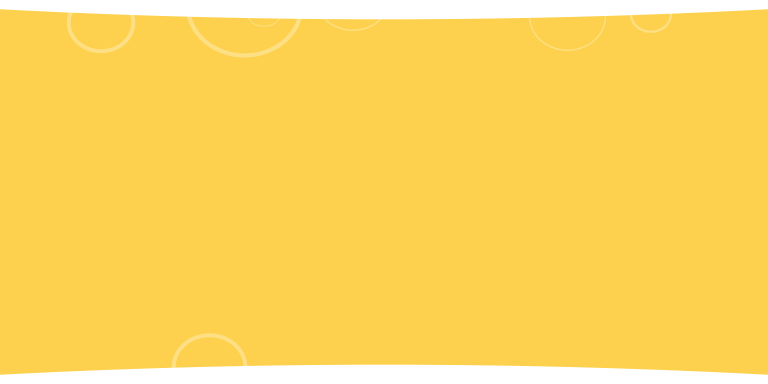
A WebGL 2 fragment shader for this background:

```glsl
#version 300 es
precision highp float;
// Yellow panel with inward-bowed white edges and pale flattened rings.

uniform vec2 u_resolution;
out vec4 outColor;

// Approximate distance to the outline of an ellipse with the given radii.
float ellipseDistance(vec2 p, vec2 radii) {
    float k = length(p / radii);
    return k * (k - 1.0) / max(length(p / (radii * radii)), 1e-4);
}

// Antialiased coverage of the region where the distance is negative.
float coverage(float dist, float pixel) {
    return clamp(0.5 - dist / pixel, 0.0, 1.0);
}

void main() {
    // Canvas units: height 1, width 2.
    vec2 p = gl_FragCoord.xy / u_resolution * vec2(2.0, 1.0);
    float pixel = 1.0 / u_resolution.y;

    // Each ring: centre x, centre y, horizontal radius, half stroke width.
    vec4 rings[7] = vec4[7](
        vec4(0.263, 0.941, 0.0839, 0.0052),
        vec4(0.637, 0.987, 0.1484, 0.0055),
        vec4(0.6875, 0.973, 0.0469, 0.0013),
        vec4(0.919, 1.0065, 0.0964, 0.0018),
        vec4(1.478, 0.9565, 0.0985, 0.0018),
        vec4(1.695, 0.9635, 0.0521, 0.0030),
        vec4(0.5456, 0.0443, 0.0932, 0.0052));

    vec3 color = vec3(0.992, 0.820, 0.302);
    for (int i = 0; i < 7; i++) {
        vec4 ring = rings[i];
        float d = ellipseDistance(p - ring.xy, ring.z * vec2(1.0, 0.885));
        color = mix(color, vec3(1.0), 0.31 * coverage(abs(d) - ring.w, pixel));
    }

    // White margins, deepest at the middle of the top and bottom.
    float margin = 0.0503 - 0.0262 * (p.x - 1.0) * (p.x - 1.0);
    float edge = min(p.y, 1.0 - p.y);
    color = mix(color, vec3(1.0), coverage(edge - margin, pixel));

    outColor = vec4(color, 1.0);
}
```
